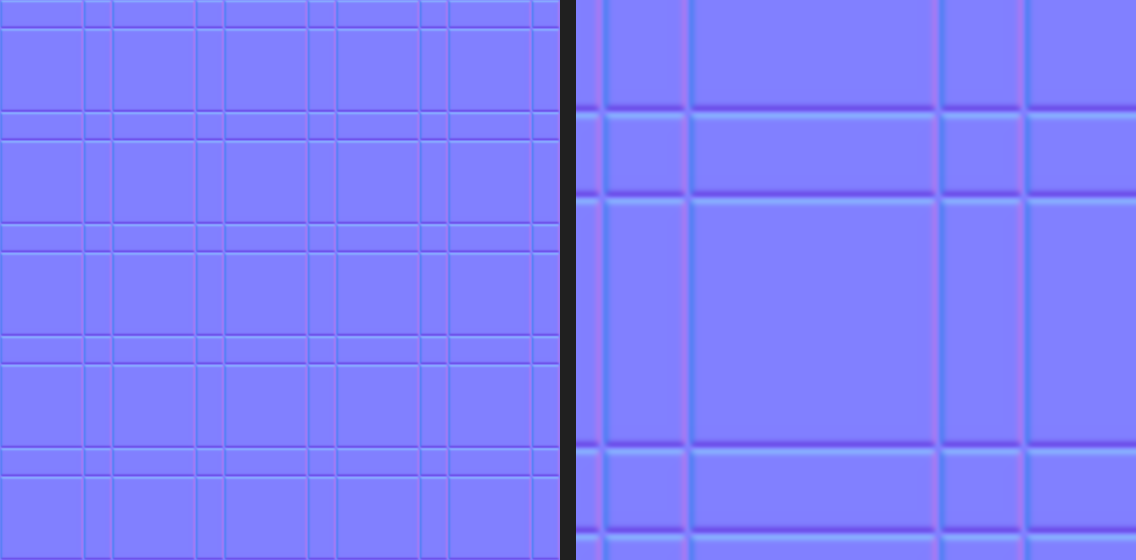
Left: the whole. Right: its middle third, enlarged.
Reproduce this texture map procedurally as a WebGL 2 fragment shader.

```glsl
#version 300 es
precision highp float;
// Normal map of a flat panel cut by a plaid grid of thin, soft grooves.

uniform vec2 u_resolution;
out vec4 fragColor;

const float REPEATS = 5.0;          // plaid cells across and down
const float SECOND_GROOVE = 0.745;  // place of the second groove in a cell
const float GROOVE_SIGMA = 0.0022;  // groove softness, in canvas widths

const vec3 FLAT_COLOR  = vec3(0.505, 0.500, 1.000);
const vec3 RIGHT_COLOR = vec3(0.630, 0.480, 0.960);
const vec3 LEFT_COLOR  = vec3(0.350, 0.500, 0.960);
const vec3 UP_COLOR    = vec3(0.530, 0.670, 1.000);
const vec3 DOWN_COLOR  = vec3(0.430, 0.320, 0.920);

// Signed offset from the nearest line of a unit-spaced set.
float lineOffset(float x, float place) {
    return fract(x - place + 0.5) - 0.5;
}

// Signed canvas distance to the nearer of the two grooves in each cell.
float grooveDistance(float x, float repeats, float second) {
    float a = lineOffset(x * repeats, 0.0);
    float b = lineOffset(x * repeats, second);
    return (abs(a) < abs(b) ? a : b) / repeats;
}

// Groove depth from 0 to 1, with t in units of sigma.
float grooveDepth(float t) {
    return exp(-0.5 * t * t);
}

// Tilt of the groove wall, scaled to peak at -1 and 1.
float wallTilt(float t) {
    return -t * exp(0.5 - 0.5 * t * t);
}

// Colour change caused by a tilt along one axis.
vec3 tiltColor(float tilt, vec3 positive, vec3 negative, vec3 level) {
    return max(tilt, 0.0) * (positive - level)
         + max(-tilt, 0.0) * (negative - level);
}

void main() {
    vec2 uv = gl_FragCoord.xy / u_resolution;

    // Keep the groove at least about a pixel wide on small canvases.
    vec2 sigma = max(vec2(GROOVE_SIGMA), 0.7 / u_resolution);
    vec2 t = vec2(grooveDistance(uv.x, REPEATS, SECOND_GROOVE),
                  grooveDistance(uv.y, REPEATS, SECOND_GROOVE)) / sigma;

    // Where grooves cross, each one flattens the walls of the other.
    float tiltX = wallTilt(t.x) * (1.0 - grooveDepth(t.y));
    float tiltY = wallTilt(t.y) * (1.0 - grooveDepth(t.x));

    vec3 color = FLAT_COLOR
        + tiltColor(tiltX, RIGHT_COLOR, LEFT_COLOR, FLAT_COLOR)
        + tiltColor(tiltY, UP_COLOR, DOWN_COLOR, FLAT_COLOR);

    fragColor = vec4(clamp(color, 0.0, 1.0), 1.0);
}
```
